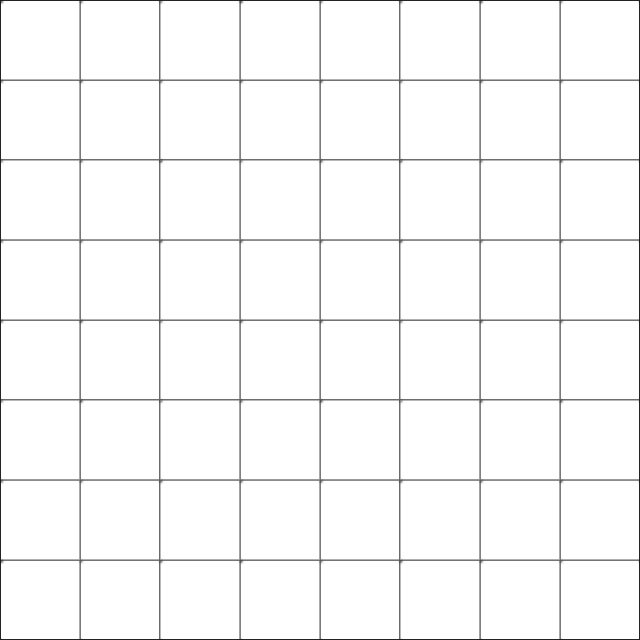
Write a Shadertoy shader that draws this pattern.

```glsl
const float CELLS = 8.0;

// Box-filtered share of a pixel covered by a thin line at distance d
vec2 lineCoverage(vec2 d, float halfWidth, vec2 pixel) {
    vec2 overlap = min(d + 0.5 * pixel, halfWidth) - max(d - 0.5 * pixel, -halfWidth);
    return clamp(overlap / pixel, 0.0, 1.0);
}

// Layered sines, roughly -1 to 1, varying from node to node
float nodeVariation(vec2 node) {
    return 0.6 * sin(node.x * 2.3 + node.y * 1.7) + 0.4 * sin(node.x * 4.1 - node.y * 5.3);
}

void mainImage(out vec4 fragColor, in vec2 fragCoord) {
    vec2 uv = fragCoord / iResolution.xy;
    vec2 pixel = 1.0 / iResolution.xy;
    float halfWidth = 0.00067;

    // Nearest grid lines, slightly uneven, with the outer ones kept inside the canvas
    vec2 node = round(uv * CELLS);
    vec2 drift = 0.00024 * sin(node * 2.1 + vec2(0.4, 1.9));
    vec2 center = clamp(node / CELLS + drift, halfWidth, 1.0 - halfWidth);
    vec2 offset = uv - center;
    vec2 cover = lineCoverage(offset, halfWidth, pixel);
    float ink = max(cover.x, cover.y);

    // Soft smudge just below and right of each crossing
    vec2 smudgeOffset = (offset - vec2(0.0018, -0.0022)) / 0.0027;
    float smudge = (0.42 + 0.1 * nodeVariation(node)) * exp(-dot(smudgeOffset, smudgeOffset));

    vec3 color = vec3(1.0) * (1.0 - ink) * (1.0 - smudge);
    fragColor = vec4(color, 1.0);
}
```
